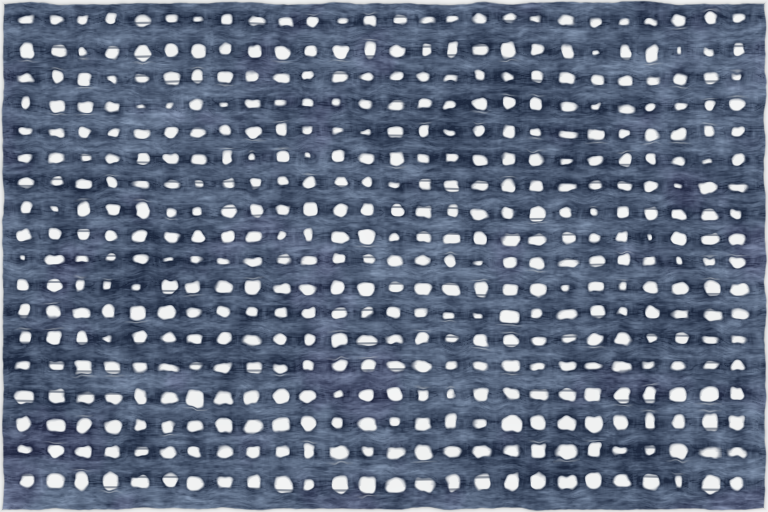
This pattern is drawn by a Shadertoy shader. Its source:

```glsl
// Indigo felted cloth, openly woven, with 26 by 18 irregular holes over a white ground.

float hash(vec2 p) {
    vec3 q = fract(vec3(p.xyx) * 0.1031);
    q += dot(q, q.yzx + 33.33);
    return fract((q.x + q.y) * q.z);
}

float noise(vec2 p) {
    vec2 i = floor(p), f = fract(p);
    f = f * f * (3.0 - 2.0 * f);
    return mix(mix(hash(i), hash(i + vec2(1, 0)), f.x),
               mix(hash(i + vec2(0, 1)), hash(i + vec2(1, 1)), f.x), f.y);
}

float fbm(vec2 p) {
    float sum = 0.0, amp = 0.53;
    for (int i = 0; i < 4; i++) {
        sum += amp * noise(p);
        p = mat2(1.9, 0.3, -0.3, 1.9) * p + 17.3;
        amp *= 0.5;
    }
    return sum;
}

// Distance to a soft superellipse, roughly in cell units
float softBox(vec2 p, vec2 r) {
    vec2 q = pow(abs(p) / r + 0.0001, vec2(2.7));
    return (pow(q.x + q.y, 1.0 / 2.7) - 1.0) * min(r.x, r.y);
}

void mainImage(out vec4 fragColor, in vec2 fragCoord) {
    vec2 p = fragCoord / iResolution.xy * vec2(1.5, 1.0);
    float pixel = 1.0 / iResolution.y;
    float down = 1.0 - p.y;

    // Weave grid, bent a little; the outer cells stretch into the hem
    vec2 cell = (vec2(p.x, down) - vec2(0.0527, 0.039)) / vec2(0.0555, 0.0529) + 0.5;
    cell.y -= 0.15 * sin(down * 7.0);
    cell += 0.22 * (vec2(noise(p * 5.0), noise(p * 5.0 + 40.0)) - 0.5);
    vec2 id = clamp(floor(cell), vec2(0), vec2(25, 17));
    vec2 f = cell - id - 0.5;
    float rowRandom = hash(vec2(id.y, 71.0));
    float colRandom = hash(vec2(id.x, 137.0));
    f -= 0.1 * (vec2(colRandom, rowRandom) - 0.5);

    // Each hole varies in place, size and outline
    float wide = hash(id + 3.7), tall = hash(id + 51.3), odd = hash(id + 93.1);
    vec2 q = f - 0.10 * (vec2(odd, wide) - 0.5);
    q += 0.12 * (vec2(noise(p * 75.0), noise(p * 75.0 + 90.0)) - 0.5);
    vec2 radius = vec2(0.18 + 0.12 * wide + 0.05 * colRandom,
                       0.12 + 0.10 * tall + 0.10 * rowRandom);
    radius *= mix(1.13, 0.86, p.y) * mix(0.5, 1.0, smoothstep(0.0, 0.22, odd));
    float d = softBox(q, radius);
    float aa = pixel / 0.0529;
    float hole = 1.0 - smoothstep(-aa, aa, d);

    // Fibres follow the broad horizontal strands and the pinched vertical ones
    vec2 w = p + 0.010 * (vec2(noise(p * 28.0), noise(p * 28.0 + 60.0)) - 0.5);
    float puff = smoothstep(0.0, 0.38, abs(f.y));
    float along = fbm(w * vec2(32.0, 150.0));
    float across = fbm(w * vec2(140.0, 36.0) + 31.0);
    float fibre = mix(across, along, 0.35 + 0.5 * puff);
    float grain = noise(w * vec2(130.0, 330.0) + 12.0);
    float cloud = fbm(p * vec2(4.0, 8.0) + 8.0);
    float mottle = fbm(p * 27.0 + 5.0);

    // Cloth tone: raised strands, dark gaps and dyed patches
    float tone = 0.35 + 0.20 * puff + 0.75 * (fibre - 0.5) + 0.20 * (grain - 0.5);
    tone += 0.45 * (cloud - 0.5) + 0.50 * (mottle - 0.5);
    tone -= 0.06 * (1.0 - smoothstep(0.0, 0.42, abs(f.x)));
    tone -= 0.22 * exp(-14.0 * max(d, 0.0));
    float crease = 1.0 - smoothstep(0.0, 0.12, abs(noise(w * vec2(30.0, 190.0)) - 0.5));
    tone -= 0.18 * crease * (1.0 - 0.65 * puff);
    vec3 cloth = mix(vec3(0.12, 0.165, 0.25), vec3(0.53, 0.60, 0.70), clamp(tone, 0.0, 1.1));
    cloth += vec3(0.015, -0.005, 0.01) * smoothstep(0.52, 0.75, fbm(p * 8.0 + 70.0));

    // Narrow slits of light above or below some holes
    float side = wide < 0.5 ? -1.0 : 1.0;
    float slit = softBox(q - vec2(0.0, side * (radius.y + 0.07)), vec2(radius.x * 0.7, 0.022));
    slit = (1.0 - smoothstep(-aa, aa, slit)) * step(0.78, tall);
    cloth = mix(cloth, vec3(0.74, 0.76, 0.78), 0.65 * slit);

    // White ground in the holes, shaded at the rim, with stray threads
    vec3 ground = vec3(0.96, 0.965, 0.965) - 0.025 * noise(p * 9.0);
    float rim = smoothstep(-0.06, 0.0, d + 0.02 * step(q.y, 0.0));
    vec3 light = mix(ground, vec3(0.72, 0.74, 0.77), 0.7 * rim);
    float strand = abs(f.y + (tall < 0.5 ? 0.7 : -0.7) * radius.y);
    strand = (1.0 - smoothstep(0.01, 0.01 + 1.5 * aa, strand)) * step(0.75, odd);
    light = mix(light, vec3(0.28, 0.32, 0.39), 0.6 * strand);
    vec3 color = mix(cloth, light, hole);

    // Uneven outer edge of the cloth, with a soft shadow on the ground
    vec2 inset = min(p, vec2(1.5, 1.0) - p);
    float edge = min(inset.x, inset.y) - 0.001 - 0.011 * fbm(p * 18.0 + 25.0);
    vec3 margin = ground - 0.20 * exp(300.0 * min(edge, 0.0));
    color = mix(margin, color, smoothstep(-pixel, pixel, edge));

    fragColor = vec4(color, 1.0);
}
```
